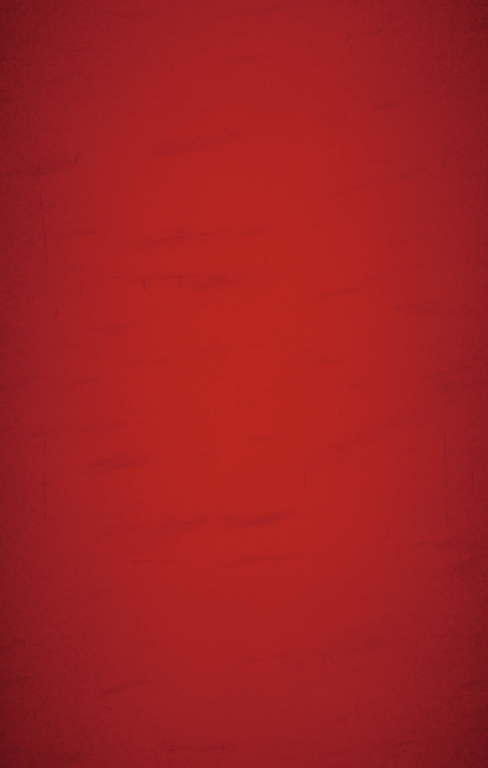
A WebGL 1 fragment shader for this background:

```glsl
precision highp float;
// Worn red paper: a glowing centre, dark grainy borders, faint creases and scratches.

uniform vec2 u_resolution;

const vec3 BORDER_RED = vec3(0.41, 0.073, 0.098);
const vec3 MIDDLE_RED = vec3(0.60, 0.121, 0.143);
const vec3 CENTRE_RED = vec3(0.728, 0.148, 0.130);

vec2 hash2(vec2 cell) {
  vec2 q = vec2(dot(cell, vec2(127.1, 311.7)), dot(cell, vec2(269.5, 183.3)));
  return fract(sin(q) * 43758.545);
}

// Gradient noise, roughly -0.7 to 0.7
float noise(vec2 p) {
  vec2 i = floor(p);
  vec2 f = p - i;
  vec2 w = f * f * f * (f * (f * 6.0 - 15.0) + 10.0);
  vec2 e = vec2(0.0, 1.0);
  float a = dot(hash2(i) * 2.0 - 1.0, f);
  float b = dot(hash2(i + e.yx) * 2.0 - 1.0, f - e.yx);
  float c = dot(hash2(i + e.xy) * 2.0 - 1.0, f - e.xy);
  float d = dot(hash2(i + e.yy) * 2.0 - 1.0, f - e.yy);
  return mix(mix(a, b, w.x), mix(c, d, w.x), w.y);
}

float fbm(vec2 p) {
  float sum = 0.0;
  float amplitude = 0.6;
  for (int i = 0; i < 4; i++) {
    sum += amplitude * noise(p);
    p = p * 2.03 + 17.3;
    amplitude *= 0.55;
  }
  return sum;
}

mat2 rotation(float angle) {
  float c = cos(angle);
  float s = sin(angle);
  return mat2(c, -s, s, c);
}

// Thin line from a to b that fades towards both ends
float scratch(vec2 p, vec2 a, vec2 b, float width, float blur) {
  vec2 along = b - a;
  float t = clamp(dot(p - a, along) / dot(along, along), 0.0, 1.0);
  float d = length(p - a - along * t);
  float taper = smoothstep(0.0, 0.2, t) * smoothstep(1.0, 0.8, t);
  return taper * (1.0 - smoothstep(width * 0.3, width + blur, d));
}

// Soft elliptical stain
float smudge(vec2 p, vec2 centre, vec2 radius, float angle) {
  vec2 q = rotation(angle) * (p - centre) / radius;
  return exp(-dot(q, q));
}

// Small scattered nicks
float nicks(vec2 p, float aspect, float blur) {
  float sum = 0.0;
  for (int i = 0; i < 16; i++) {
    vec2 seed = hash2(vec2(float(i), 4.7));
    vec2 start = seed * vec2(aspect, 1.0);
    vec2 reach = (hash2(seed * 91.0) - 0.5) * vec2(0.025, 0.05);
    sum += scratch(p, start, start + reach, 0.0008, blur);
  }
  return sum;
}

void main() {
  vec2 uv = gl_FragCoord.xy / u_resolution;
  float aspect = u_resolution.x / u_resolution.y;
  vec2 p = vec2(uv.x * aspect, uv.y);
  float blur = 1.0 / u_resolution.y;

  // Border shading with an uneven outline
  vec2 offset = abs(uv - vec2(0.51, 0.53)) / vec2(0.5, 0.51);
  offset += 0.05 * fbm(p * 7.0);
  vec2 falloff = pow(max(offset, 0.0), vec2(2.3));
  float light = 1.0 - dot(falloff, vec2(0.56, 0.42));

  // Broad mottling and slanted creases
  vec2 slanted = rotation(0.16) * p;
  float crease = fbm(slanted * vec2(7.0, 32.0) + 5.0);
  light += 0.05 * fbm(p * 11.0 + 3.0);
  light -= 0.16 * smoothstep(0.08, 0.5, crease);

  // Stains
  float stain = smudge(p, vec2(0.24, 0.637), vec2(0.09, 0.011), 0.0)
    + smudge(p, vec2(0.25, 0.69), vec2(0.08, 0.010), 0.14)
    + smudge(p, vec2(0.25, 0.32), vec2(0.08, 0.012), 0.13)
    + smudge(p, vec2(0.47, 0.43), vec2(0.09, 0.012), 0.42)
    + smudge(p, vec2(0.45, 0.16), vec2(0.09, 0.018), 0.40);
  light -= stain * (0.07 + 0.10 * fbm(p * vec2(35.0, 70.0)));

  // Long scratches, bent and broken by noise
  vec2 bent = p + 0.006 * vec2(noise(p * 9.0), noise(p * 13.0 + 8.0));
  float marks = scratch(bent, vec2(0.18, 0.682), vec2(0.31, 0.702), 0.0014, blur)
    + scratch(bent, vec2(0.13, 0.638), vec2(0.29, 0.642), 0.0012, blur)
    + scratch(bent, vec2(0.18, 0.310), vec2(0.32, 0.330), 0.0012, blur)
    + scratch(bent, vec2(0.16, 0.266), vec2(0.26, 0.272), 0.0010, blur)
    + scratch(bent, vec2(0.048, 0.81), vec2(0.062, 0.63), 0.0010, blur)
    + scratch(bent, vec2(0.100, 0.64), vec2(0.117, 0.58), 0.0010, blur)
    + scratch(bent, vec2(0.058, 0.46), vec2(0.056, 0.28), 0.0008, blur)
    + scratch(bent, vec2(0.579, 0.50), vec2(0.582, 0.30), 0.0008, blur)
    + scratch(bent, vec2(0.398, 0.39), vec2(0.399, 0.34), 0.0012, blur);
  marks *= smoothstep(-0.3, 0.3, noise(p * 60.0));
  light -= 0.15 * marks + 0.16 * nicks(p, aspect, blur);

  // Paper grain, coarser towards the border
  float grain = noise(p * 240.0) + 0.6 * noise(p * 115.0 + 31.0);
  light += grain * mix(0.17, 0.07, smoothstep(0.2, 0.9, light));

  vec3 colour = mix(BORDER_RED, MIDDLE_RED, clamp(light / 0.59, -0.4, 1.0));
  colour = mix(colour, CENTRE_RED, clamp((light - 0.59) / 0.41, 0.0, 1.15));
  gl_FragColor = vec4(colour, 1.0);
}
```
